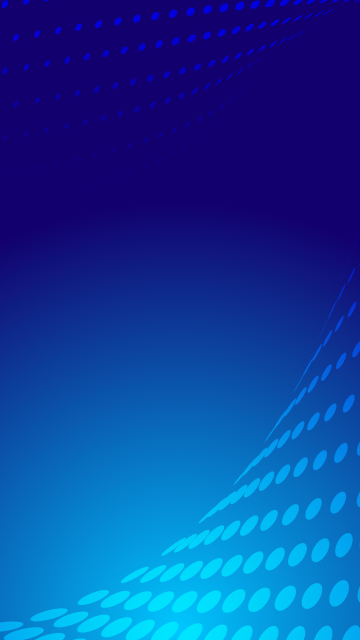
Write a WebGL 2 fragment shader that draws this background.

```glsl
#version 300 es
precision highp float;
// Deep indigo backdrop with a round cyan glow rising from the bottom edge.
// Two bent sheets of slanted elliptical dots sweep across it: a bright one at
// the lower right and a fading blue one at the top, each a warped lattice.

uniform vec2 u_resolution;
out vec4 outColor;

// The canvas spans 432 x 768 units, measured from the top left.
const vec2 CANVAS = vec2(432.0, 768.0);
const vec3 INDIGO = vec3(0.07, 0.0, 0.43);

// Smooth coverage of an ellipse turned by angle; thin ones fade out.
float ellipseCover(vec2 offset, vec2 radii, float angle, float pixel) {
    float c = cos(angle), s = sin(angle);
    vec2 q = vec2(c * offset.x - s * offset.y, s * offset.x + c * offset.y) / radii;
    float len = length(q);
    float dist = (len - 1.0) * len / max(length(q / radii), 0.0001);
    return clamp(0.5 - dist / pixel, 0.0, 1.0) * min(1.0, 2.0 * radii.y / pixel);
}

// Lower sheet: rows leave a curved left edge and widen to the right.
float lowerSheet(vec2 p, float pixel) {
    float cover = 0.0;
    for (int row = -3; row <= 8; row++) {
        float r = float(row);
        vec2 edge = vec2(112.0 + 51.5 * r - 1.7 * r * r, 717.0 - 24.0 * r - 3.2 * r * r);
        float edgeAngle = atan(24.0 + 6.4 * r, 51.5 - 3.4 * r) - 0.06;
        float stride = mix(26.0, 9.0, smoothstep(0.0, 3.0, r));
        float stretch = mix(0.35, 0.95, smoothstep(1.0, 2.0, r)) - 0.08 * max(r - 3.0, 0.0);
        float bend = min(0.0, 0.025 * r * r - 0.3);
        for (int col = 0; col < 16; col++) {
            float i = float(col);
            vec2 center = edge + vec2(stride + stretch * i, 2.5 - 3.3 * r + bend * i) * i;
            float open = 1.0 - exp(-0.25 * i);
            vec2 radii = vec2(
                mix(20.0 - r + 2.0 * max(-r, 0.0), 17.0 - 1.4 * r, open),
                mix(5.5 * exp(-0.4 * max(r, 0.0)), 10.0 - 1.2 * max(r, 0.0), open));
            float angle = mix(edgeAngle, 1.15, min(i / 11.0, 1.0));
            cover = max(cover, ellipseCover(p - center, radii, angle, pixel));
        }
    }
    return cover;
}

// Upper sheet: staggered rows rise to the right and narrow toward their end.
float upperSheet(vec2 p, float pixel) {
    float cover = 0.0;
    for (int row = 0; row < 7; row++) {
        float r = float(row);
        float last = 24.5 - 1.7 * r;
        vec2 start = vec2(6.0 + 13.0 * mod(r, 2.0), 5.0 + 40.0 * r);
        for (int col = 0; col < 25; col++) {
            float i = float(col);
            if (i > last) break;
            float t = i / last;
            vec2 center = start + vec2(26.0 - (0.24 + 0.06 * r) * i,
                                       -4.4 + (0.16 - 0.055 * r) * i) * i;
            float swell = mix(0.65, 1.0, smoothstep(0.0, 0.45, t));
            float taper = mix(1.0, 0.15, smoothstep(0.45, 1.0, t));
            vec2 radii = vec2((6.8 - 0.55 * r) * (0.75 + 0.45 * t),
                              (4.9 - 0.6 * r) * swell * taper);
            float angle = mix(1.05, 0.3 + 0.13 * r, t);
            cover = max(cover, ellipseCover(p - center, radii, angle, pixel));
        }
    }
    return cover;
}

void main() {
    vec2 uv = gl_FragCoord.xy / u_resolution;
    vec2 p = vec2(uv.x, 1.0 - uv.y) * CANVAS;
    float pixel = CANVAS.y / u_resolution.y;

    // Round glow
    float reach = distance(p, vec2(215.0, 755.0));
    vec3 color = mix(vec3(0.0, 0.78, 1.0), INDIGO, min(reach / 512.0, 1.0));

    // Dots, dimming away from the glow and from the top edge
    if (p.y > 280.0) {
        float fade = pow(min(reach / 500.0, 1.0), 1.5);
        vec3 dotColor = mix(vec3(0.0, 0.9, 1.0), vec3(0.03, 0.05, 0.8), fade);
        color = mix(color, dotColor, lowerSheet(p, pixel));
    } else {
        float strength = clamp(1.15 - p.y / 200.0, 0.0, 1.0);
        color = mix(color, vec3(0.01, 0.0, 0.87), strength * upperSheet(p, pixel));
    }
    outColor = vec4(color, 1.0);
}
```
